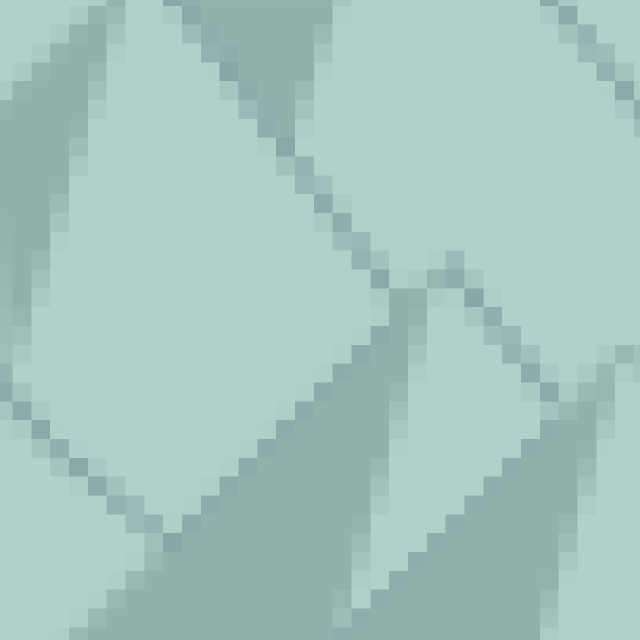
Give the GLSL for this pattern, as a Shadertoy shader.

```glsl
// Pale teal mosaic of square cells with shaded slanted folds and thin creases.
#define TILES 1.0
#define CELL 0.02943
#define CELL_OFFSET vec2(0.0195, 0.0091)
#define CREASE_RADIUS 0.010
#define RIM_RADIUS 0.004
#define BEND_RADIUS 0.010
#define BASE_COLOR vec3(0.69, 0.815, 0.79)
#define FOLD_COLOR vec3(0.575, 0.695, 0.675)
#define CREASE_COLOR vec3(0.505, 0.63, 0.635)

// Signed distance to the line a-b, negative on the inner side.
float edgeSide(vec2 p, vec2 a, vec2 b) {
    vec2 e = b - a;
    return dot(p - a, normalize(vec2(e.y, -e.x)));
}

// Convex four-cornered facet, corners clockwise on screen.
float facet(vec2 p, vec2 a, vec2 b, vec2 c, vec2 d) {
    return max(max(edgeSide(p, a, b), edgeSide(p, b, c)),
               max(edgeSide(p, c, d), edgeSide(p, d, a)));
}

float segment(vec2 p, vec2 a, vec2 b) {
    vec2 e = b - a;
    vec2 q = p - a;
    return length(q - e * clamp(dot(q, e) / dot(e, e), 0.0, 1.0));
}

// Share of a cell that lies inside a shape.
float coverage(float dist) {
    return clamp(0.5 - dist / CELL, 0.0, 1.0);
}

// Shaded facets, with the small bends at their upper corners.
float foldDistance(vec2 p) {
    float d = facet(p, vec2(-0.02, 0.179), vec2(0.179, -0.02),
                       vec2(0.201, -0.02), vec2(0.007, 0.62));
    d = min(d, facet(p, vec2(0.263, -0.02), vec2(0.535, -0.02),
                        vec2(0.456, 0.224), vec2(0.45, 0.224)));
    d = min(d, facet(p, vec2(0.652, 0.455), vec2(0.675, 0.455),
                        vec2(0.522, 1.02), vec2(0.087, 1.02)));
    d = min(d, facet(p, vec2(0.608, 0.450), vec2(0.670, 0.450),
                        vec2(0.650, 0.550), vec2(0.608, 0.500)));
    d = min(d, facet(p, vec2(0.961, 0.56), vec2(0.972, 0.56),
                        vec2(0.841, 1.02), vec2(0.501, 1.02)));
    float bend = segment(p, vec2(0.66, 0.455), vec2(0.70, 0.42));
    bend = min(bend, segment(p, vec2(0.885, 0.64), vec2(0.977, 0.55)));
    bend = min(bend, segment(p, vec2(0.977, 0.55), vec2(1.02, 0.575)));
    return min(d, bend - BEND_RADIUS);
}

// Thin diagonal creases, plus the finer dark rims of the lower folds.
float creaseDistance(vec2 p) {
    float d = segment(p, vec2(0.262, -0.02), vec2(0.602, 0.446));
    d = min(d, segment(p, vec2(0.705, 0.42), vec2(0.868, 0.628)));
    d = min(d, segment(p, vec2(0.85, -0.02), vec2(1.02, 0.195)));
    d = min(d, segment(p, vec2(-0.01, 0.585), vec2(0.09, 0.705)));
    d = min(d, segment(p, vec2(0.09, 0.705), vec2(0.27, 0.853)));
    float rim = segment(p, vec2(0.596, 0.527), vec2(0.27, 0.853));
    rim = min(rim, segment(p, vec2(0.86, 0.676), vec2(0.53, 1.006)));
    return min(d - CREASE_RADIUS, rim - RIM_RADIUS);
}

// Flat colour of the mosaic cell that holds uv.
vec3 cellColor(vec2 uv) {
    vec2 p = vec2(uv.x, 1.0 - uv.y);
    p = (floor((p - CELL_OFFSET) / CELL) + 0.5) * CELL + CELL_OFFSET;
    vec3 color = mix(BASE_COLOR, FOLD_COLOR, coverage(foldDistance(p)));
    return mix(color, CREASE_COLOR, coverage(creaseDistance(p)));
}

void mainImage(out vec4 fragColor, in vec2 fragCoord) {
    vec3 color = vec3(0.0);
    // Four samples per pixel smooth the cell borders.
    for (int i = 0; i < 4; i++) {
        vec2 jitter = vec2(i % 2, i / 2) * 0.5 - 0.25;
        color += cellColor(fract((fragCoord + jitter) / iResolution.xy * TILES));
    }
    fragColor = vec4(color * 0.25, 1.0);
}
```
